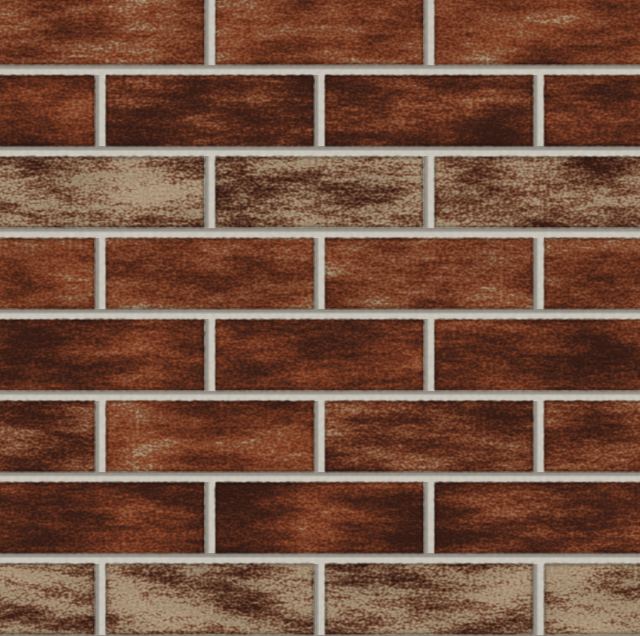
Write a Shadertoy shader that draws this texture.

```glsl
const vec2 PITCH = vec2(0.3424, 0.1272);   // brick spacing, in canvas widths
const vec2 JOINT = vec2(0.0168, 0.0158);   // mortar widths
const vec2 FIRST_JOINT = vec2(-0.0144, 0.1094);
const float EDGE_ROUGHNESS = 0.0010;
const float EDGE_SOFTNESS = 0.0022;
const float CORNER_RADIUS = 0.002;
const float BEVEL = 0.007;

const vec3 CLAY_DARK = vec3(0.23, 0.12, 0.09);
const vec3 CLAY_RED = vec3(0.50, 0.235, 0.13);
const vec3 WEAR_TAN = vec3(0.50, 0.37, 0.27);
const vec3 WEAR_PALE = vec3(0.61, 0.53, 0.43);
const vec3 MORTAR_LIT = vec3(0.79, 0.77, 0.73);
const vec3 MORTAR_SHADE = vec3(0.57, 0.555, 0.52);

// Wear and redness of each course, top to bottom
const int COURSES = 8;
const float WEAR[COURSES] = float[](0.24, -0.02, 0.68, 0.24, -0.08, 0.22, -0.06, 0.74);
const float REDNESS[COURSES] = float[](0.22, -0.14, 0.02, 0.24, -0.12, 0.10, -0.08, 0.02);

uint mixBits(uint n) {
    n = (n ^ 61u) ^ (n >> 16u);
    n *= 9u;
    n ^= n >> 4u;
    n *= 668265u;
    return n ^ (n >> 15u);
}

float hash(vec2 cell) {
    ivec2 c = ivec2(cell);
    uint h = mixBits(uint(c.x) + mixBits(uint(c.y) + 917u));
    return float(h & 65535u) / 65535.0;
}

float cornerSlope(vec2 cell, vec2 offset) {
    float angle = 6.2832 * hash(cell);
    return dot(vec2(cos(angle), sin(angle)), offset);
}

float gradientNoise(vec2 p) {
    vec2 i = floor(p), f = p - i;
    vec2 u = f * f * f * (f * (f * 6.0 - 15.0) + 10.0);
    vec2 e = vec2(1.0, 0.0);
    float low = mix(cornerSlope(i, f), cornerSlope(i + e.xy, f - e.xy), u.x);
    float high = mix(cornerSlope(i + e.yx, f - e.yx), cornerSlope(i + e.xx, f - e.xx), u.x);
    return 1.4 * mix(low, high, u.y);
}

float roundedBox(vec2 p, vec2 halfSize, float radius) {
    vec2 q = abs(p) - halfSize + radius;
    return length(max(q, 0.0)) + min(max(q.x, q.y), 0.0) - radius;
}

vec3 brickColor(vec2 p, vec2 brick, int course) {
    vec2 seed = vec2(hash(brick), hash(brick + 37.0));
    vec2 s = p + floor(seed * 9.0);

    // Layers of grain, drawn out along the brick
    float patches = gradientNoise(s * vec2(7.0, 15.0));
    float bands = gradientNoise(s * vec2(11.0, 48.0) + 2.1);
    float streaks = gradientNoise(s * vec2(28.0, 130.0));
    float fibres = gradientNoise(s * vec2(85.0, 220.0) + 5.3);
    float grain = gradientNoise(s * vec2(190.0, 260.0) + 9.7);
    float broad = 0.42 * patches + 0.36 * bands;

    float tone = REDNESS[course] + 0.16 * (seed.x - 0.5)
               + broad + 0.26 * streaks + 0.22 * fibres + 0.20 * grain;
    vec3 clay = mix(CLAY_DARK, CLAY_RED, smoothstep(-0.60, 0.50, tone));

    // Pale surface left in flecks and streaks
    float score = WEAR[course] + 0.14 * (seed.y - 0.5)
                + broad + 0.26 * streaks + 0.24 * fibres + 0.26 * grain;
    float wear = smoothstep(0.05, 1.0, score);
    vec3 pale = mix(WEAR_TAN, WEAR_PALE, smoothstep(0.40, 1.05, score));
    return mix(clay, pale, wear) * (1.0 + 0.12 * patches + 0.12 * grain);
}

vec3 mortarColor(vec2 p, vec2 overhang, vec2 local, vec2 halfSize) {
    // Shade lies below and to the right of each brick
    float shade = 0.0;
    if (overhang.y > 0.0) shade = 1.0 - smoothstep(0.4, 1.1, overhang.y / JOINT.y * 2.0);
    else if (abs(local.y) < halfSize.y && overhang.x > 0.0)
        shade = 1.0 - smoothstep(0.4, 1.1, overhang.x / JOINT.x * 2.0);
    vec3 color = mix(MORTAR_LIT, MORTAR_SHADE, shade);
    return color * (1.0 + 0.03 * gradientNoise(p * 130.0));
}

void mainImage(out vec4 fragColor, in vec2 fragCoord) {
    float pixel = 1.0 / iResolution.x;
    vec2 p = vec2(fragCoord.x, iResolution.y - fragCoord.y) * pixel;

    // Running bond: alternate courses shift by half a brick
    float row = floor((p.y - FIRST_JOINT.y) / PITCH.y) + 1.0;
    vec2 grid = (p - FIRST_JOINT) / PITCH;
    grid.x -= 0.5 * mod(row, 2.0);
    vec2 brick = vec2(floor(grid.x), row);
    vec2 local = (fract(grid) - 0.5) * PITCH;
    vec2 halfSize = 0.5 * (PITCH - JOINT);
    int course = int(mod(row, float(COURSES)));

    // Rough outline, most ragged along the upper edge
    float ragged = mix(0.35, 1.0, smoothstep(0.0, -halfSize.y, local.y));
    float dist = roundedBox(local, halfSize, CORNER_RADIUS)
               + EDGE_ROUGHNESS * ragged * gradientNoise(p * 130.0);

    vec3 face = brickColor(p, brick, course);
    face *= mix(0.72, 1.0, smoothstep(0.0, BEVEL, -dist));
    vec3 mortar = mortarColor(p, local - halfSize, local, halfSize);
    mortar *= mix(0.93, 1.0, smoothstep(0.0, 0.003, dist));

    float soft = max(pixel, EDGE_SOFTNESS);
    float cover = 1.0 - smoothstep(-soft, soft, dist);
    fragColor = vec4(mix(mortar, face, cover), 1.0);
}
```
